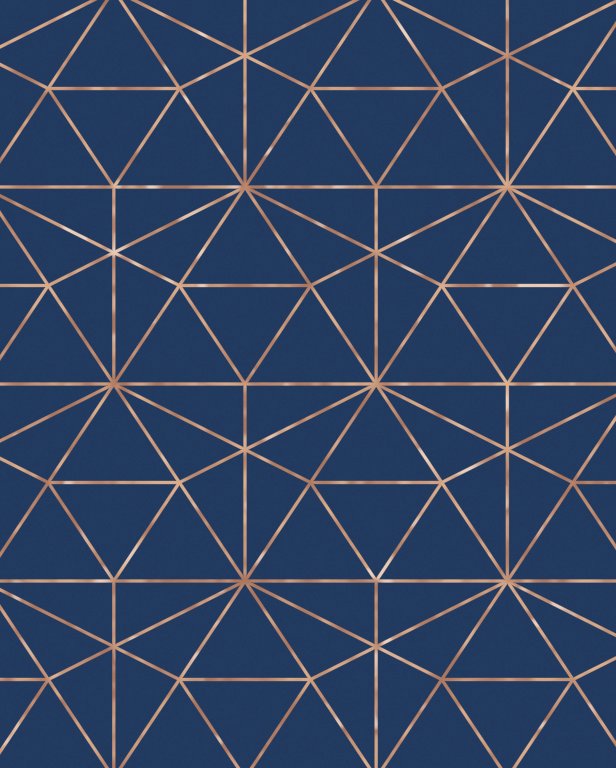
Write a Shadertoy shader that draws this pattern.

```glsl
// Navy ground with a repeating web of thin copper foil triangles, staggered by row.
#define HALF_REPEAT 0.1708   // half the horizontal repeat, in canvas heights
#define ROW_HEIGHT 0.2565    // height of one row
#define HUB vec2(0.3190, 0.2435) // a hub, measured from the top left
#define LINE_WIDTH 0.0043
#define FOIL_SCALE 38.0      // patches of foil tone per canvas height
#define GRAIN 0.012
#define NAVY vec3(0.132, 0.228, 0.374)
#define COPPER_DARK vec3(0.67, 0.46, 0.37)
#define COPPER_LIGHT vec3(0.86, 0.68, 0.55)
#define GLINT vec3(0.96, 0.87, 0.80)

float hash(vec2 p) {
    vec3 q = fract(vec3(p.xyx) * 0.1031);
    q += dot(q, q.yzx + 33.33);
    return fract((q.x + q.y) * q.z);
}

float valueNoise(vec2 p) {
    vec2 cell = floor(p), f = fract(p);
    f = f * f * (3.0 - 2.0 * f);
    float low = mix(hash(cell), hash(cell + vec2(1, 0)), f.x);
    float high = mix(hash(cell + vec2(0, 1)), hash(cell + vec2(1, 1)), f.x);
    return mix(low, high, f.y);
}

float segment(vec2 p, vec2 a, vec2 b) {
    vec2 ap = p - a, ab = b - a;
    return length(ap - ab * clamp(dot(ap, ab) / dot(ab, ab), 0.0, 1.0));
}

// Distance to the nearest line; p is in canvas heights, y pointing down.
float web(vec2 p) {
    float row = floor((p.y - HUB.y) / ROW_HEIGHT);
    float w = HALF_REPEAT, h = ROW_HEIGHT;

    // Stagger alternate rows, then fold each repeat about its hub.
    float x = p.x - HUB.x + mod(row, 2.0) * w;
    vec2 q = vec2(abs(mod(x + w, 2.0 * w) - w), p.y - HUB.y - row * h);

    vec2 hub = vec2(0.0), joint = vec2(w, h / 3.0), knee = vec2(w, h) * 0.5;

    // Row borders and the upright between hubs
    float d = min(min(q.y, h - q.y), w - q.x);
    // Rays from the hub
    d = min(d, segment(q, hub, vec2(w, h)));
    d = min(d, segment(q, hub, joint));
    // Crossing ray and the inverted triangle
    d = min(d, segment(q, joint, knee));
    d = min(d, segment(q, vec2(0.0, knee.y), knee));
    return min(d, segment(q, knee, vec2(0.0, h)));
}

// Brushed metal tone with scattered bright glints
vec3 foil(vec2 p) {
    float broad = valueNoise(p * FOIL_SCALE);
    float fine = valueNoise(p * FOIL_SCALE * 2.3 + 17.0);
    float tone = smoothstep(0.15, 0.85, mix(broad, fine, 0.4));
    float shine = smoothstep(0.72, 0.98, valueNoise(p * FOIL_SCALE * 1.2 + 71.0));
    return mix(mix(COPPER_DARK, COPPER_LIGHT, tone), GLINT, 0.8 * shine);
}

void mainImage(out vec4 fragColor, in vec2 fragCoord) {
    vec2 p = vec2(fragCoord.x, iResolution.y - fragCoord.y) / iResolution.y;
    float soft = 0.75 / iResolution.y;

    // Faint grain in the ground
    float grain = hash(floor(p * 512.0)) - 0.5;
    vec3 color = NAVY + GRAIN * grain * vec3(0.6, 0.8, 1.6);

    // Foil lines
    float halfWidth = 0.5 * LINE_WIDTH;
    float cover = 1.0 - smoothstep(halfWidth - soft, halfWidth + soft, web(p));
    color = mix(color, foil(p), cover);

    fragColor = vec4(color, 1.0);
}
```
